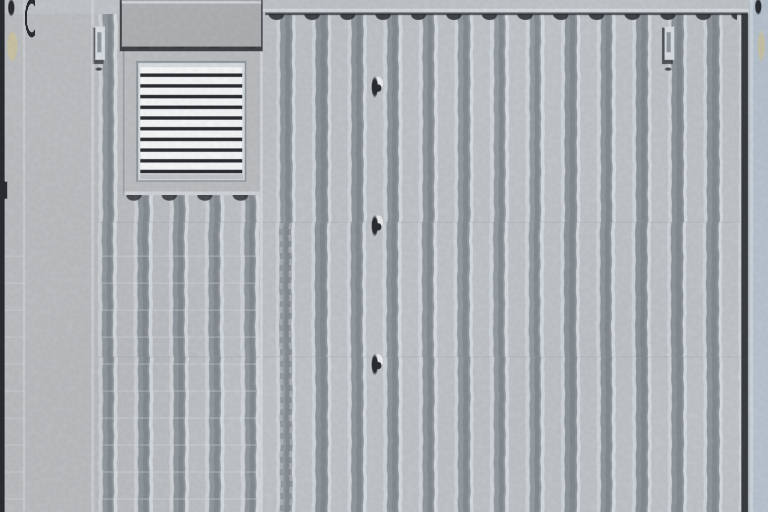
This texture is drawn by a WebGL 1 fragment shader. Its source:

```glsl
precision highp float;
// Corrugated steel container wall with a louvred vent, lashing brackets and corner posts.
uniform vec2 u_resolution;

// Lengths are in canvas heights; y runs downward from the top edge.
const vec2 SIZE = vec2(1.5, 1.0);
const float FIRST_GROOVE = 0.2115;
const float PITCH = 0.0695;
const float GROOVE_HALF = 0.0112;
const float RAIL_BOTTOM = 0.027;
const float PLATE_BOTTOM = 0.381;
const float SLATS = 10.0;
const float GRAIN = 0.035;
const vec3 STEEL = vec3(0.735, 0.752, 0.768);
const vec3 WARM_STEEL = vec3(0.715, 0.724, 0.734);
const vec3 SHADE = vec3(0.555, 0.583, 0.606);
const vec3 DEEP_SHADE = vec3(0.49, 0.515, 0.537);
const vec3 LIGHT = vec3(0.83, 0.85, 0.868);
const vec3 WHITE = vec3(0.94, 0.945, 0.95);
const vec3 DARK = vec3(0.16, 0.17, 0.19);
const vec3 YELLOW = vec3(0.80, 0.75, 0.55);

float fill(float d) {
  float soft = 0.8 / u_resolution.y;
  return 1.0 - smoothstep(-soft, soft, d);
}

float box(vec2 p, vec2 lo, vec2 hi) {
  vec2 d = abs(p - 0.5 * (lo + hi)) - 0.5 * (hi - lo);
  return fill(max(d.x, d.y));
}

float ellipse(vec2 p, vec2 r) {
  return fill((length(p / r) - 1.0) * min(r.x, r.y));
}

float band(float x, float center, float halfWidth) {
  return fill(abs(x - center) - halfWidth);
}

void paint(inout vec3 col, vec3 ink, float mask) {
  col = mix(col, ink, clamp(mask, 0.0, 1.0));
}

vec2 hash2(vec2 p) {
  return fract(sin(vec2(dot(p, vec2(127.1, 311.7)), dot(p, vec2(269.5, 183.3)))) * 4375.85);
}

float cellular(vec2 p) {
  float nearest = 1.0;
  for (int j = -1; j <= 1; j++)
    for (int i = -1; i <= 1; i++) {
      vec2 cell = floor(p) + vec2(float(i), float(j));
      nearest = min(nearest, length(cell + hash2(cell) - p));
    }
  return nearest;
}

// Shadowed end of a ridge below a horizontal edge
float scallop(float d, float y, float top) {
  return ellipse(vec2(d + 0.019, y - top), vec2(0.015, 0.011)) * step(top, y);
}

void bracket(inout vec3 col, vec2 q) {
  paint(col, DARK, 0.75 * box(q, vec2(-0.012, -0.036), vec2(0.009, 0.035)));
  paint(col, LIGHT, box(q, vec2(-0.007, -0.038), vec2(0.012, 0.027)));
  paint(col, SHADE, box(q, vec2(-0.003, -0.027), vec2(0.005, 0.012)));
  paint(col, DARK, 0.8 * ellipse(q - vec2(0.0, 0.045), vec2(0.006, 0.003)));
}

void main() {
  vec2 p = gl_FragCoord.xy / u_resolution * SIZE;
  p.y = SIZE.y - p.y;

  // Ridges and grooves, with a slight jog at two weld seams
  float jog = 0.0012 * (step(0.434, p.y) - step(0.697, p.y));
  float wobble = 0.0005 * (sin(p.y * 71.0) + sin(p.y * 173.0 + p.x * 9.0));
  float x = p.x + jog + wobble;
  float id = floor((x - FIRST_GROOVE) / PITCH + 0.5);
  float d = x - FIRST_GROOVE - id * PITCH;
  vec2 vary = hash2(vec2(id, 3.0));
  float halfWidth = GROOVE_HALF * (0.92 + 0.16 * vary.x);
  float wall = box(p, vec2(0.190, RAIL_BOTTOM), vec2(1.447, 1.1));
  vec3 col = mix(WARM_STEEL, STEEL, smoothstep(0.15, 0.6, p.x));
  paint(col, LIGHT, 0.6 * wall * band(d, -0.0155, 0.0035));
  paint(col, LIGHT, 0.85 * wall * band(d, 0.0145, 0.0035));
  paint(col, SHADE * (0.97 + 0.06 * vary.y), wall * band(d, 0.0, halfWidth));
  paint(col, DEEP_SHADE, 0.75 * wall * band(d, 0.003, halfWidth * 0.42));

  // Worn dashes on one groove, faint seams and weld ticks
  float dash = step(0.5, fract(p.y / 0.0235)) * step(0.434, p.y);
  paint(col, STEEL, 0.5 * dash * band(id, 5.0, 0.4) * band(abs(d), 0.009, 0.003));
  paint(col, SHADE, 0.25 * wall * (band(p.y, 0.434, 0.001) + band(p.y, 0.697, 0.001)));
  float tick = band(fract(p.y / 0.0527) * 0.0527, 0.026, 0.0012) * step(0.45, p.y);
  paint(col, LIGHT, 0.4 * tick * (step(p.x, 0.047) + step(0.2, p.x) * step(p.x, 0.5)));

  // Top rail and its scalloped shadow
  paint(col, STEEL, step(p.y, RAIL_BOTTOM));
  paint(col, LIGHT, 0.8 * band(p.y, 0.020, 0.003) * step(0.51, p.x));
  paint(col, DARK, 0.7 * box(p, vec2(0.518, 0.0245), vec2(1.46, 0.0295)));
  paint(col, DARK, 0.85 * scallop(d, p.y, 0.028) * step(0.518, p.x) * step(p.x, 1.44));

  // Vent plate, frame and louvres
  paint(col, LIGHT, 0.8 * box(p, vec2(0.508, 0.1), vec2(0.513, 1.1)));
  paint(col, WARM_STEEL, box(p, vec2(0.240, 0.095), vec2(0.508, PLATE_BOTTOM)));
  paint(col, LIGHT, 0.7 * box(p, vec2(0.240, 0.374), vec2(0.508, PLATE_BOTTOM)));
  paint(col, SHADE, 0.8 * box(p, vec2(0.240, 0.095), vec2(0.243, PLATE_BOTTOM)));
  paint(col, DARK, 0.8 * scallop(d, p.y, PLATE_BOTTOM) * step(0.245, p.x) * step(p.x, 0.508));
  paint(col, SHADE, box(p, vec2(0.266, 0.119), vec2(0.481, 0.355)));
  paint(col, LIGHT, box(p, vec2(0.270, 0.123), vec2(0.478, 0.352)));
  paint(col, STEEL, box(p, vec2(0.274, 0.338), vec2(0.475, 0.350)));
  float slat = fract((p.y - 0.131) / 0.209 * SLATS);
  vec3 louvre = mix(WHITE, DARK, smoothstep(0.52, 0.68, slat) * (1.0 - smoothstep(0.84, 1.0, slat)));
  paint(col, louvre, box(p, vec2(0.274, 0.131), vec2(0.473, 0.340)));

  // Cover above the vent
  paint(col, DARK, 0.85 * box(p, vec2(0.234, 0.0), vec2(0.513, 0.100)));
  paint(col, WARM_STEEL * 0.93, box(p, vec2(0.238, 0.0), vec2(0.510, 0.091)));
  paint(col, LIGHT, 0.8 * box(p, vec2(0.238, 0.002), vec2(0.510, 0.007)));

  // Lashing brackets and a column of small hooks
  bracket(col, p - vec2(0.193, 0.09));
  bracket(col, p - vec2(1.305, 0.09));
  for (int i = 0; i < 3; i++) {
    vec2 q = p - vec2(0.734, 0.170 + 0.271 * float(i));
    paint(col, WHITE, 0.8 * ellipse(q - vec2(0.005, -0.007), vec2(0.009, 0.013)));
    paint(col, DARK, ellipse(q + vec2(0.002, 0.0), vec2(0.006, 0.018)));
    paint(col, DARK, ellipse(q - vec2(0.005, 0.002), vec2(0.006, 0.007)));
  }

  // Corner posts, seams and fittings
  paint(col, LIGHT, 0.5 * (band(p.x, 0.047, 0.002) + band(p.x, 0.181, 0.003)));
  paint(col, DARK, 0.9 * box(p, vec2(1.448, RAIL_BOTTOM), vec2(1.461, 1.1)));
  paint(col, vec3(0.70, 0.745, 0.79), step(1.462, p.x));
  paint(col, LIGHT, 0.6 * band(p.x, 1.468, 0.003));
  paint(col, YELLOW, 0.6 * (ellipse(p - vec2(0.024, 0.09), vec2(0.010, 0.028)) + ellipse(p - vec2(1.487, 0.09), vec2(0.007, 0.028))));
  paint(col, DARK, ellipse(p - vec2(0.022, 0.015), vec2(0.006, 0.015)) + ellipse(p - vec2(1.481, 0.013), vec2(0.006, 0.014)));
  paint(col, DARK, box(p, vec2(-0.1), vec2(0.009, 1.1)) + box(p, vec2(0.0, 0.355), vec2(0.014, 0.388)));
  vec2 loopPos = (p - vec2(0.062, 0.035)) / vec2(0.35, 1.0);
  paint(col, DARK, fill(abs(length(loopPos) - 0.033) - 0.005) * step(p.x, 0.068));

  // Paint grain and broad weathering
  float grain = cellular(p * 95.0) - 0.45;
  float weather = sin(p.x * 7.0 + sin(p.y * 9.0)) * sin(p.y * 5.0 + 1.0);
  gl_FragColor = vec4(col * (1.0 + GRAIN * grain + 0.008 * weather), 1.0);
}
```
